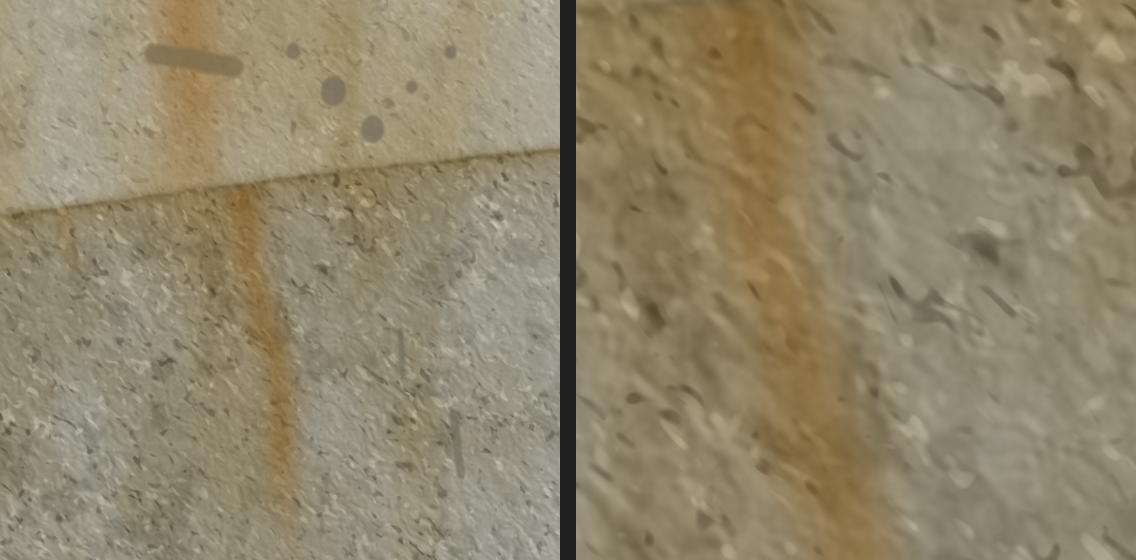
Left, the full canvas; right, a detail of the centre.
Give the GLSL for this texture, as a WebGL 1 fragment shader.

```glsl
precision highp float;
uniform vec2 u_resolution;

float hash(vec2 p) {
  p = fract(p * vec2(0.1031, 0.1137));
  p += dot(p, p.yx + 33.33);
  return fract((p.x + p.y) * p.x * 17.3);
}

float noise(vec2 p) {
  vec2 i = floor(p), f = fract(p);
  f = f * f * (3.0 - 2.0 * f);
  return mix(mix(hash(i), hash(i + vec2(1, 0)), f.x),
             mix(hash(i + vec2(0, 1)), hash(i + vec2(1, 1)), f.x), f.y);
}

float fbm(vec2 p) {
  float sum = 0.0, amp = 0.5;
  for (int i = 0; i < 4; i++) {
    sum += amp * noise(p);
    p = mat2(1.6, 1.2, -1.2, 1.6) * p + 7.3;
    amp *= 0.5;
  }
  return sum / 0.9375;
}

// Soft bump of the given half width around zero
float bump(float d, float width) {
  return exp(-d * d / (width * width));
}

float segment(vec2 p, vec2 a, vec2 b) {
  vec2 d = b - a;
  return length(p - a - d * clamp(dot(p - a, d) / dot(d, d), 0.0, 1.0));
}

// Chipped grain, elongated from upper left to lower right
float grain(vec2 p) {
  p += 0.014 * (vec2(noise(p * 38.0), noise(p * 38.0 + 50.0)) - 0.5);
  vec2 q = vec2(p.x - p.y, p.x + p.y) * 0.707 + 3.0;
  return 0.6 * noise(q * vec2(46.0, 88.0)) + 0.4 * noise(q * vec2(95.0, 170.0) + 19.0);
}

void main() {
  vec2 p = gl_FragCoord.xy / u_resolution;
  vec2 warp = 0.035 * (vec2(fbm(p * 9.0 + 4.0), fbm(p * 9.0 + 31.0)) - 0.5);
  vec2 s = p + warp;
  float cloud = fbm(p * vec2(7.0, 4.5) + 11.0);
  float joint = p.y - 0.612 - 0.121 * p.x - 0.006 * sin(p.x * 3.14)
              + 0.004 * (noise(p * 45.0) - 0.5);
  float upper = smoothstep(-0.006, 0.006, joint);
  float drop = max(-joint, 0.0);

  // Bare stone of the two slabs, paler and greyer towards the right
  float pale = smoothstep(0.3, 0.7, cloud + 0.22 * (p.x - 0.5));
  float whitish = max(bump(s.x - 0.12, 0.09), smoothstep(0.78, 0.98, s.x));
  vec3 lower = mix(vec3(0.555, 0.53, 0.445), vec3(0.61, 0.6, 0.55), pale);
  lower = mix(lower, vec3(0.63, 0.63, 0.6), 0.6 * smoothstep(0.75, 1.05, s.x));
  vec3 top = mix(vec3(0.64, 0.59, 0.46), vec3(0.665, 0.635, 0.545), pale);
  top = mix(top, vec3(0.665, 0.655, 0.6), 0.75 * whitish);
  vec3 color = mix(lower, top, upper);

  // Rust and ochre washed down from the joint
  vec3 ochre = vec3(0.56, 0.47, 0.29);
  vec3 rust = vec3(0.55, 0.41, 0.2);
  float path = 0.425 + 0.19 * min(drop, 0.46) + 0.006 * sin(drop * 22.0);
  float wash = 0.6 * exp(-drop * 13.0)
             + 0.65 * bump(s.x - 0.38 - 0.08 * drop, 0.09) * exp(-drop * 1.6)
             + 0.6 * bump(s.x - 0.66, 0.055) * exp(-drop * 5.0)
             + 0.3 * bump(s.x - 0.74, 0.05) * smoothstep(0.25, 0.5, drop);
  color = mix(color, ochre, (1.0 - upper) * min(wash, 0.85) * (0.6 + 0.5 * cloud));
  float run = bump(s.x - path, 0.03) * (0.9 - 0.7 * smoothstep(0.45, 0.68, drop));
  run += 0.4 * bump(s.x - 0.11 - 0.15 * drop, 0.014) * (1.0 - smoothstep(0.06, 0.16, drop));
  color = mix(color, rust, (1.0 - upper) * min(run, 1.0) * (0.5 + 0.5 * cloud));

  float band = bump(s.x - 0.34, 0.06) * (0.5 + 0.5 * smoothstep(0.7, 0.85, p.y));
  color = mix(color, vec3(0.62, 0.47, 0.27), upper * band * (0.5 + 0.5 * cloud));
  color = mix(color, ochre, 0.35 * upper * bump(s.x - 0.62, 0.03));

  // Dark seam with a softer stained edge
  color = mix(color, vec3(0.52, 0.45, 0.29), 0.45 * bump(joint, 0.014));
  color = mix(color, vec3(0.43, 0.37, 0.24), bump(joint, 0.0045) * (0.25 + 0.5 * noise(p * 70.0)));

  // Pitted relief: lit chips beside shadowed hollows
  float rough = mix(1.0, 0.6, upper) * (0.5 + fbm(p * 8.0 + 70.0));
  rough *= 1.0 - 0.45 * max(band * upper, run * (1.0 - upper));
  float g = grain(p);
  float relief = g - grain(p + vec2(0.004, 0.003));
  color += rough * (0.12 * relief + 0.045 * (g - 0.5));
  color -= rough * vec3(0.13, 0.13, 0.12) * smoothstep(0.66, 0.86, grain(p + 5.0));
  color += rough * vec3(0.09, 0.09, 0.085) * smoothstep(0.64, 0.84, grain(p + 9.0));
  color -= 0.06 * rough * smoothstep(0.56, 0.75, fbm(p * vec2(24.0, 20.0) + 40.0));
  color += 0.025 * (noise(p * 240.0) - 0.5);

  // Round damp spots
  vec2 e = p + 0.25 * warp;
  float spots = 0.0;
  for (int i = 0; i < 5; i++) {
    float k = float(i);
    vec2 center = vec2(0.525 + 0.07 * k, 0.84 + 0.07 * cos(k * 1.6));
    float radius = 0.016 + 0.008 * cos(k * 1.5 - 2.0);
    float d = length((e - center) * vec2(1.0, 0.85)) - radius;
    spots = max(spots, 1.0 - smoothstep(-0.004, 0.004, d));
  }
  color = mix(color, vec3(0.46, 0.425, 0.36), 0.75 * spots);

  // Smear across the rust and scratches on the lower slab
  float smear = segment(e, vec2(0.275, 0.903), vec2(0.415, 0.88));
  color = mix(color, vec3(0.49, 0.43, 0.31), 0.8 * (1.0 - smoothstep(0.012, 0.025, smear)));
  float scratch = min(segment(e, vec2(0.81, 0.26), vec2(0.825, 0.15)),
                      segment(e, vec2(0.716, 0.41), vec2(0.72, 0.33)) + 0.003);
  color = mix(color, vec3(0.43, 0.42, 0.36), 0.65 * (1.0 - smoothstep(0.004, 0.011, scratch)));

  gl_FragColor = vec4(clamp(color, 0.0, 1.0), 1.0);
}
```
